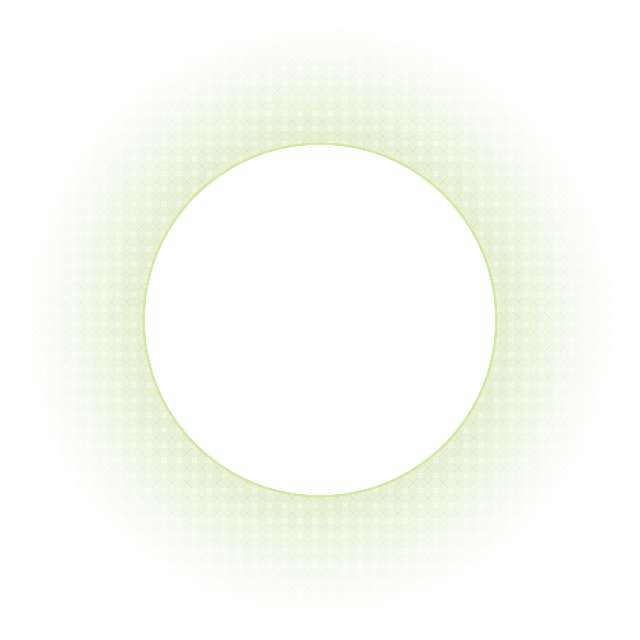
Reproduce this background procedurally as a three.js fragment shader.

```glsl
varying vec2 vUv;

const vec2 CENTER = vec2(0.5, 0.5);
const float DISC_RADIUS = 0.2754;
const float RING_HALF_WIDTH = 0.0019;
const float GLOW_INNER = 0.22;
const float GLOW_OUTER = 0.485;
const float EDGE_SOFTNESS = 0.001;

const float LATTICE_PITCH = 0.02357;
const vec2 LATTICE_ANCHOR = vec2(0.504, 0.8346);
const float DARK_HALF_WIDTH = 0.0006;
const float LIGHT_HALF_WIDTH = 0.0012;
const float DARK_REACH = 0.33;
const float DARK_STRENGTH = 0.05;
const float LIGHT_STRENGTH = 0.45;

const vec3 WHITE = vec3(1.0);
const vec3 GLOW_COLOR = vec3(0.893, 0.935, 0.80);
const vec3 RING_COLOR = vec3(0.82, 0.91, 0.65);

// Antialiased coverage of a stroke around distance zero
float stroke(float dist, float halfWidth) {
  return 1.0 - smoothstep(halfWidth - 0.5 * EDGE_SOFTNESS,
                          halfWidth + 0.5 * EDGE_SOFTNESS, abs(dist));
}

// x: dark crosses at cell centers, y: light joints at cell corners
vec2 crossLattice(vec2 p) {
  vec2 cell = abs(fract((p - LATTICE_ANCHOR) / LATTICE_PITCH + 0.5) - 0.5);
  float diagonal = abs(cell.x - cell.y) * LATTICE_PITCH * 0.7071;
  float joint = smoothstep(DARK_REACH - 0.03, DARK_REACH + 0.03,
                           max(cell.x, cell.y));
  return vec2(stroke(diagonal, DARK_HALF_WIDTH) * (1.0 - joint),
              stroke(diagonal, LIGHT_HALF_WIDTH) * joint);
}

void main() {
  float radius = length(vUv - CENTER);

  // Radial glow
  float glow = 1.0 - smoothstep(GLOW_INNER, GLOW_OUTER, radius);
  vec3 color = mix(WHITE, GLOW_COLOR, glow);

  // Lattice fading with the glow
  vec2 lattice = crossLattice(vUv);
  color = mix(color, WHITE, lattice.y * LIGHT_STRENGTH);
  color -= lattice.x * DARK_STRENGTH * sqrt(glow);

  // White disc and its outline
  float discEdge = radius - DISC_RADIUS;
  float outside = smoothstep(-EDGE_SOFTNESS, EDGE_SOFTNESS, discEdge);
  color = mix(WHITE, color, outside);
  color = mix(color, RING_COLOR, stroke(discEdge, RING_HALF_WIDTH));

  gl_FragColor = vec4(color, 1.0);
}
```
